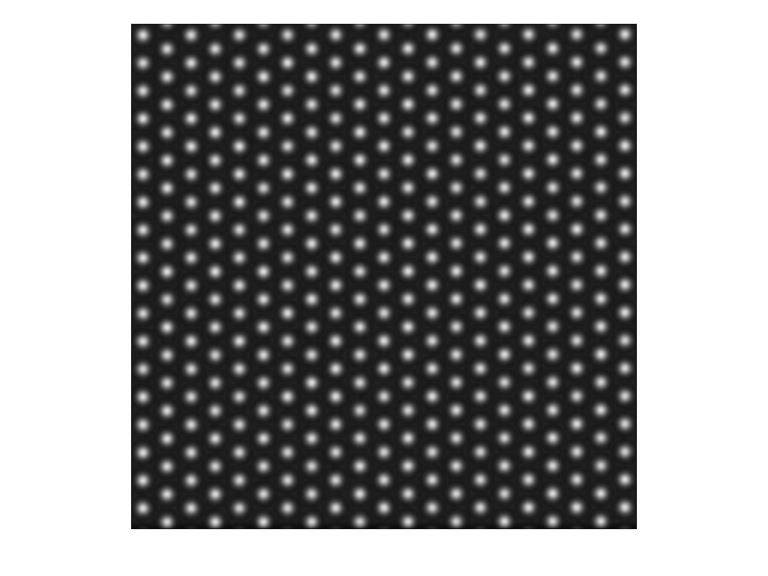
Write a WebGL 1 fragment shader that draws this pattern.

```glsl
precision highp float;

uniform vec2 u_resolution;

float hash(vec2 p) {
    vec3 v = fract(p.xyx * vec3(0.1031, 0.1030, 0.0973));
    v += dot(v, v.yzx + 33.33);
    return fract((v.x + v.y) * v.z);
}

float valueNoise(vec2 p) {
    vec2 cell = floor(p);
    vec2 f = fract(p);
    f = f * f * (3.0 - 2.0 * f);
    float low = mix(hash(cell), hash(cell + vec2(1.0, 0.0)), f.x);
    float high = mix(hash(cell + vec2(0.0, 1.0)), hash(cell + 1.0), f.x);
    return mix(low, high, f.y);
}

// Nearest point of a hexagonal lattice with unit spacing
vec2 nearestLatticePoint(vec2 p) {
    vec2 cell = vec2(sqrt(3.0), 1.0);
    vec2 a = cell * floor(p / cell + 0.5);
    vec2 b = cell * (floor(p / cell) + 0.5);
    return distance(p, a) < distance(p, b) ? a : b;
}

void main() {
    // Panel coordinates: the square spans -0.5 to 0.5
    vec2 center = vec2(0.5 * u_resolution.x / u_resolution.y, 0.52);
    vec2 panel = (gl_FragCoord.xy / u_resolution.y - center) / 0.8776;
    float pixel = 1.0 / (0.8776 * u_resolution.y);

    // Slightly sheared lattice: 21 columns of 18 dots
    vec2 p = (panel + vec2(0.0, 0.0172)) / 0.05505;
    p.y -= 0.002 * p.x;
    vec2 dotCenter = nearestLatticePoint(p);
    float r = distance(p, dotCenter);

    // Dark ground, a little lighter where the cells meet
    float ground = 0.093 + 0.03 * smoothstep(0.4, 0.577, r);
    ground += 0.022 * (valueNoise(panel * 130.0 + 100.0) - 0.5);
    ground *= mix(0.4, 1.0, smoothstep(-0.5, -0.482, panel.y));

    // Soft glowing dots, each with its own slight brightness
    vec2 id = floor(dotCenter * vec2(2.0 / sqrt(3.0), 2.0) + 0.5) + 60.0;
    float glow = (0.71 + 0.06 * hash(id)) * exp(-21.9 * r * r);

    // Thin dark rim and white margin
    float inside = 0.5 - max(abs(panel.x), abs(panel.y));
    float shade = (ground + glow) * mix(0.35, 1.0, smoothstep(0.0, 0.004, inside));
    float coverage = smoothstep(-0.5 * pixel, 0.5 * pixel, inside);
    gl_FragColor = vec4(vec3(mix(1.0, shade, coverage)), 1.0);
}
```
